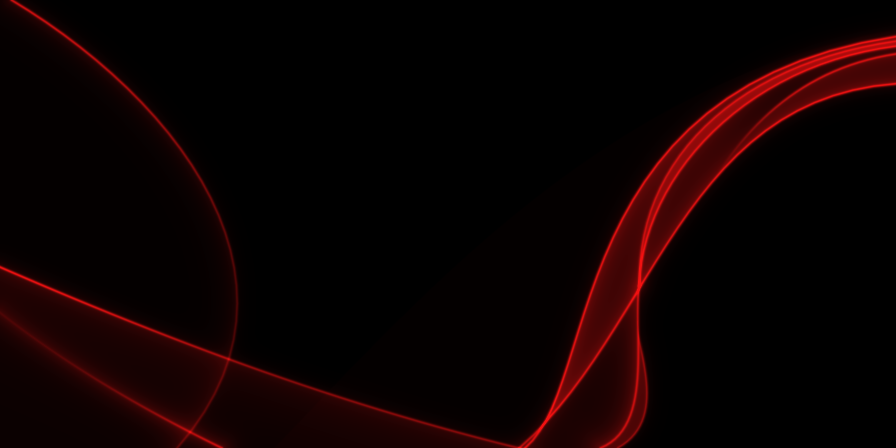
Reproduce this background procedurally as a WebGL 2 fragment shader.

```glsl
#version 300 es
precision highp float;

uniform vec2 u_resolution;
out vec4 outColor;

#define SEGMENTS 28
#define LINE_WIDTH 0.0032
#define HALO_WIDTH 0.014
#define HALO_GAIN 0.2
#define RIBBON_FILL 0.2
#define BAND_FILL 0.24
#define VEIL_FILL 0.016
#define TINT vec3(1.0, 0.07, 0.07)

float pixel;

vec2 bezier(vec2 a, vec2 b, vec2 c, vec2 d, float t) {
    float s = 1.0 - t;
    return s * s * s * a + 3.0 * s * t * (s * b + t * c) + t * t * t * d;
}

// x: signed distance, positive to the right of travel; y: position along the curve
vec2 curve(vec2 p, vec2 a, vec2 b, vec2 c, vec2 d) {
    float nearest = 1e9, side = 1.0, along = 0.0;
    vec2 start = a;
    for (int i = 1; i <= SEGMENTS; i++) {
        vec2 end = bezier(a, b, c, d, float(i) / float(SEGMENTS));
        vec2 e = end - start, q = p - start;
        float h = clamp(dot(q, e) / dot(e, e), 0.0, 1.0);
        vec2 offset = q - e * h;
        float dist = dot(offset, offset);
        if (dist < nearest) {
            nearest = dist;
            side = e.y * q.x - e.x * q.y;
            along = (float(i - 1) + h) / float(SEGMENTS);
        }
        start = end;
    }
    return vec2(side < 0.0 ? -sqrt(nearest) : sqrt(nearest), along);
}

float inside(float s) {
    return smoothstep(-pixel, pixel, s);
}

// Thin bright thread with a soft halo
float thread(float s) {
    float w = max(LINE_WIDTH, 0.7 * pixel);
    return exp(-s * s / (w * w)) + HALO_GAIN * exp(-abs(s) / HALO_WIDTH);
}

// Glow that fades inward from an edge
float innerGlow(float s, float reach) {
    return inside(s) * exp(-max(s, 0.0) / reach);
}

float leftSheets(vec2 p) {
    vec2 arc = curve(p, vec2(0.026, 1.0), vec2(0.391, 0.781), vec2(0.724, 0.372), vec2(0.396, 0.0));
    vec2 slope = curve(p, vec2(0.0, 0.404), vec2(0.391, 0.234), vec2(0.781, 0.089), vec2(1.2, -0.01));
    vec2 streak = curve(p, vec2(0.0, 0.302), vec2(0.156, 0.18), vec2(0.326, 0.083), vec2(0.495, 0.0));

    float red = inside(arc.x) * 0.014 + innerGlow(arc.x, 0.035) * 0.07;
    red += thread(arc.x) * mix(0.62, 0.2, smoothstep(0.0, 0.75, arc.y));
    red += inside(slope.x) * 0.025 + innerGlow(slope.x, 0.1) * 0.1;
    red += thread(slope.x) * mix(0.7, 0.36, smoothstep(0.0, 0.6, slope.y));
    red += exp(-abs(streak.x) / 0.022) * 0.17;
    red += thread(streak.x) * mix(0.05, 0.5, streak.y * streak.y);
    return red;
}

float rightRibbon(vec2 p) {
    vec2 knot = vec2(1.427, 0.362);
    vec2 veil = curve(p, vec2(0.612, 0.0), vec2(0.951, 0.349), vec2(1.354, 0.818), vec2(2.0, 0.935));
    vec2 outer = curve(p, vec2(1.172, 0.0), vec2(1.341, 0.141), vec2(1.25, 0.805), vec2(2.0, 0.919));
    vec2 under = curve(p, vec2(1.159, 0.0), vec2(1.458, 0.258), vec2(1.523, 0.779), vec2(2.0, 0.8125));
    vec2 core = curve(p, knot, vec2(1.437, 0.609), vec2(1.667, 0.854), vec2(2.0, 0.896));
    vec2 crest = curve(p, knot, vec2(1.419, 0.635), vec2(1.635, 0.857), vec2(2.0, 0.909));
    vec2 strand = curve(p, vec2(1.576, 0.57), vec2(1.667, 0.727), vec2(1.797, 0.849), vec2(2.0, 0.88));
    vec2 fold = curve(p, knot, vec2(1.414, 0.245), vec2(1.458, 0.049), vec2(1.341, 0.0));
    vec2 hem = curve(p, vec2(1.424, 0.271), vec2(1.427, 0.206), vec2(1.49, 0.062), vec2(1.38, 0.0));

    // Translucent surfaces
    float body = inside(outer.x) * inside(-under.x);
    float gap = inside(core.x) * inside(-strand.x) * smoothstep(1.55, 1.8, p.x);
    float upper = smoothstep(0.34, 0.39, p.y);
    float lower = 1.0 - upper;
    float red = inside(veil.x) * inside(-outer.x) * VEIL_FILL;
    red += body * (RIBBON_FILL - 0.15 * gap);
    red += body * 0.12 * (exp(-abs(outer.x) / 0.03) + exp(-abs(under.x) / 0.02));
    red += inside(crest.x) * inside(-core.x) * upper * BAND_FILL;
    red += inside(under.x) * inside(fold.x) * lower * (0.09 + 0.2 * exp(-abs(fold.x) / 0.03));
    red += inside(-fold.x) * inside(hem.x) * lower * 0.25;

    // Bright edges
    red += thread(outer.x) * 0.55;
    red += thread(under.x) * mix(0.45, 0.6, under.y);
    red += thread(core.x) * 0.4 + thread(crest.x) * 0.3;
    red += thread(strand.x) * 0.5 * smoothstep(0.0, 0.7, strand.y);
    red += thread(fold.x) * 0.42;
    red += thread(hem.x) * 0.3 * smoothstep(0.0, 0.3, hem.y);
    return red;
}

void main() {
    vec2 p = gl_FragCoord.xy / u_resolution * vec2(2.0, 1.0);
    pixel = 1.0 / u_resolution.y;
    float red = leftSheets(p) + rightRibbon(p);
    outColor = vec4(min(red, 0.95) * TINT, 1.0);
}
```
